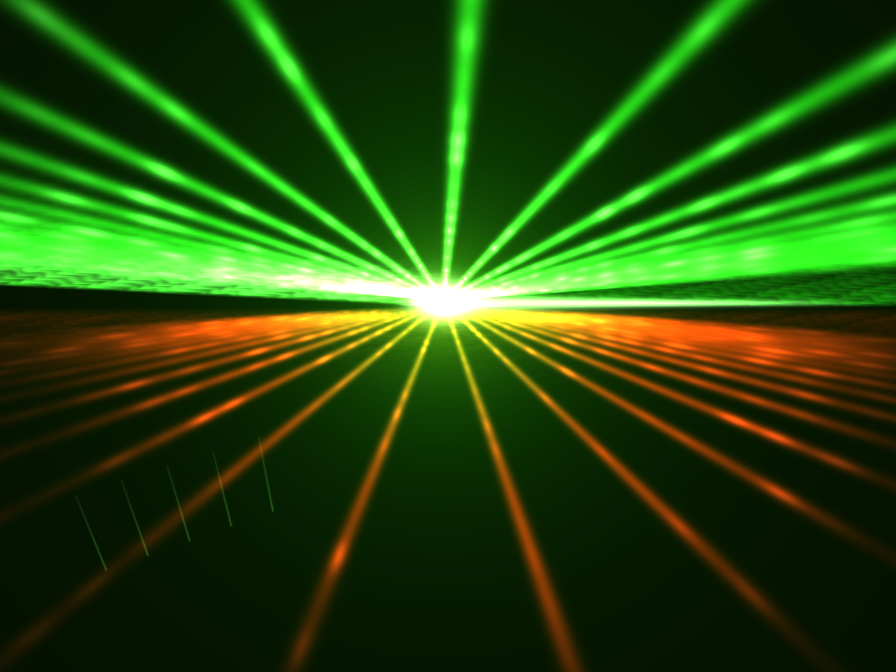
Reproduce this background procedurally as a Shadertoy shader.

```glsl
const vec3 NIGHT = vec3(0.015, 0.055, 0.0);
const vec3 HAZE = vec3(0.04, 0.34, 0.01);
const vec3 GREEN = vec3(0.13, 0.84, 0.09);
const vec3 PALE = vec3(0.62, 0.75, 0.55);
const vec3 RED = vec3(0.82, 0.20, 0.03);
const vec3 AMBER = vec3(0.80, 0.56, 0.12);

float hash(vec2 p) {
    return fract(sin(dot(p, vec2(127.1, 311.7))) * 4375.85);
}

float bell(float x, float width) {
    return exp(-x * x / (width * width));
}

// One-dimensional cellular noise: bright knots that lengthen with radius
float knots(float radius, float id) {
    float t = log(max(radius, 0.005)) * 6.0;
    float sum = 0.0;
    for (int i = -1; i <= 1; i++) {
        float cell = floor(t) + float(i);
        float centre = cell + 0.2 + 0.6 * hash(vec2(cell, id));
        float strength = hash(vec2(id + 7.3, cell));
        sum += strength * strength * bell(t - centre, 0.34);
    }
    return sum;
}

// Layered sines stretched along the horizon
float ripple(vec2 p) {
    float a = sin(p.x * 47.0 + 3.0 * sin(p.y * 130.0));
    float b = sin(p.x * 91.0 - p.y * 410.0 + a);
    float c = sin(p.x * 173.0 + p.y * 690.0 + 2.0 * b);
    return (a + b + c) / 3.0;
}

// Perspective fan of rays; x is the body of the rays, y their hot knots
vec2 rayFan(vec2 p, vec2 spacing, float offset, float phase, float spread) {
    float height = max(abs(p.y), 0.0005);
    float slope = p.x / height - offset;
    float step0 = slope < 0.0 ? spacing.x : spacing.y;
    float nearest = floor(slope / step0 - phase + 0.5) + phase;
    float radius = length(p);
    vec2 light = vec2(0.0);
    for (int i = -1; i <= 1; i++) {
        float id = nearest + float(i);
        float raySlope = offset + id * (id < 0.0 ? spacing.x : spacing.y);
        float across = (p.x - raySlope * height) * inversesqrt(1.0 + raySlope * raySlope);
        float width = 0.0025 + spread * radius / (1.0 + 0.45 * abs(id));
        float knot = knots(radius, id);
        light.x += bell(across, width) * (0.72 + 0.3 * knot);
        light.y += bell(across, width * 0.65) * knot;
    }
    return light * (1.0 - smoothstep(6.0, 15.0, abs(slope)));
}

float segment(vec2 p, vec2 a, vec2 b, float width) {
    vec2 ab = b - a;
    float t = clamp(dot(p - a, ab) / dot(ab, ab), 0.0, 1.0);
    return bell(length(p - a - ab * t), width) * (0.3 + 0.7 * t);
}

// Green rays and the bright sheet lying over the horizon
vec3 upperLight(vec2 p, float radius, float edge) {
    vec2 rays = rayFan(p, vec2(0.75, 0.87), 0.09, 0.0, 0.045);
    float fade = 1.0 - 0.65 * smoothstep(0.45, 0.95, radius - 0.15 * step(0.0, p.x));
    float core = exp(-radius * 6.0);
    vec3 light = GREEN * rays.x * fade * (1.0 + core);
    light += PALE * (rays.y * fade * 0.6 + rays.x * core * 0.9);

    float left = 1.0 - smoothstep(-0.12, 0.05, p.x);
    float rise = max(p.y - edge, 0.0);
    float sheet = exp(-rise / (0.018 + 0.065 * abs(p.x))) * mix(0.6, 0.9, left);
    float grain = 0.85 + 0.35 * ripple(p);
    light += GREEN * sheet * grain;
    light += PALE * left * grain * 0.9 * bell(rise - 0.018, 0.03) * exp(-1.7 * abs(p.x));
    return light;
}

// Red rays and the amber haze on the floor
vec3 lowerLight(vec2 p, float radius) {
    vec2 rays = rayFan(p, vec2(0.82, 0.70), 0.0, 0.5, 0.030);
    float reach = radius - 0.12 * step(0.0, p.x);
    float fade = 1.0 - 0.9 * smoothstep(0.2, 0.68, reach);
    vec3 tint = mix(AMBER, RED, smoothstep(0.04, 0.32, radius));
    vec3 light = tint * rays.x * fade + vec3(0.6, 0.18, 0.06) * rays.y * (0.3 + 0.7 * fade);
    float haze = exp(p.y / 0.035) * (0.8 + 0.3 * ripple(p));
    light += mix(AMBER, RED * 0.65, smoothstep(0.05, 0.4, abs(p.x))) * haze * 0.75;
    light += AMBER * 0.55 * bell(p.x - 0.14, 0.13) * bell(p.y + 0.018, 0.012);
    return light;
}

void mainImage(out vec4 fragColor, in vec2 fragCoord) {
    vec2 uv = fragCoord / iResolution.y;
    vec2 p = uv - vec2(0.495 * iResolution.x / iResolution.y, 0.552);
    float radius = length(p);
    float edge = max(-p.x, 0.0) * 0.047 - 0.006;
    float above = smoothstep(edge - 0.004, edge + 0.004, p.y);
    float below = 1.0 - smoothstep(-0.028, -0.008, p.y);

    // Dark room with a green glow round the source
    vec3 color = NIGHT + HAZE * exp(-radius * mix(4.0, 3.2, above)) * 0.9;
    color += upperLight(p, radius, edge) * above;
    color += lowerLight(p, radius) * below;

    // Faint scratches at the lower left
    for (int i = 0; i < 5; i++) {
        float n = float(i);
        vec2 start = vec2(0.113 + 0.068 * n, 0.262 + 0.022 * n);
        color += vec3(0.12, 0.22, 0.1) * segment(uv, start, start + vec2(0.045 - 0.006 * n, -0.11), 0.0016);
    }

    // White horizon streak and source
    float streakWidth = 0.004 + 0.011 * exp(-6.0 * abs(p.x));
    float streak = bell(p.y + 0.003, streakWidth) * smoothstep(-0.08, 0.02, p.x);
    color += vec3(0.8, 1.0, 0.7) * streak * (1.0 - smoothstep(0.25, 0.68, p.x)) * 1.2;
    color += vec3(1.0, 1.0, 0.85) * bell(length(p * vec2(0.65, 1.0)), 0.026) * 1.5;
    color += vec3(0.25, 0.38, 0.08) * exp(-radius * 14.0);
    fragColor = vec4(clamp(color, 0.0, 1.0), 1.0);
}
```
